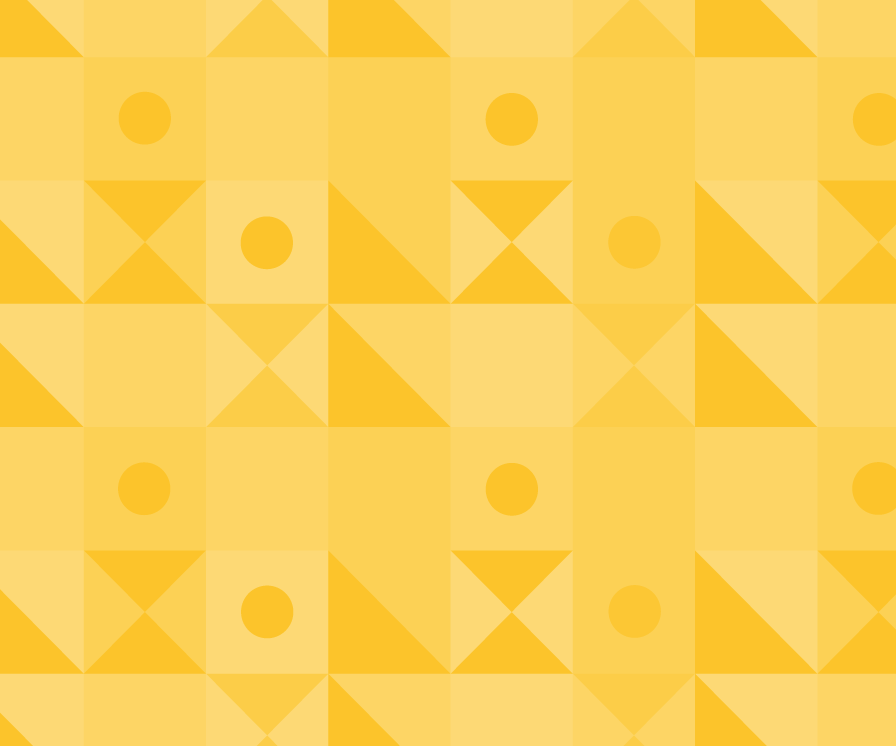
Write a Shadertoy shader that draws this pattern.

```glsl
const vec3 LIGHT = vec3(0.992, 0.851, 0.459);
const vec3 MID = vec3(0.992, 0.835, 0.396);
const vec3 DEEP = vec3(0.988, 0.820, 0.333);
const vec3 DARK = vec3(0.988, 0.770, 0.170);

const int TRIANGLE = 1;
const int HOURGLASS = 2;
const int DISC = 3;
const int SHAPES[9] = int[9](TRIANGLE, 0, HOURGLASS,
                             0, DISC, 0,
                             TRIANGLE, HOURGLASS, DISC);

float hash(vec2 p) {
    return fract(sin(dot(p, vec2(12.9898, 78.233))) * 43758.5453);
}

// Signed distance in cell units, negative inside; p spans -0.5..0.5, y down
float shapeDistance(int shape, vec2 p, vec2 discCentre, float discRadius) {
    if (shape == TRIANGLE) return (p.x - p.y) * 0.7071;
    if (shape == HOURGLASS) return (abs(p.x) - abs(p.y)) * 0.7071;
    if (shape == DISC) return length(p - discCentre) - discRadius;
    return 1.0;
}

// Checkered tones over a tile of six columns by three rows
vec3 groundColour(ivec2 tile) {
    bool oddColumn = tile.x % 2 == 1;
    if (oddColumn) return tile.y == 0 ? MID : DEEP;
    return tile.y == 1 ? MID : LIGHT;
}

vec3 inkColour(int shape, ivec2 tile) {
    float strength = 1.0;
    if (shape == HOURGLASS && tile.y == 0) strength = 0.3;
    if (shape == DISC && tile.x == 5) strength = 0.8;
    return mix(DEEP, DARK, strength);
}

vec3 patternColour(vec2 grid) {
    vec2 cell = floor(grid);
    ivec2 tile = ivec2(mod(cell, vec2(6.0, 3.0)));
    int shape = SHAPES[tile.y * 3 + tile.x % 3];

    // Discs sit very slightly off centre
    vec2 drift = 0.012 * (vec2(hash(cell), hash(cell + 31.7)) - 0.5);
    float d = shapeDistance(shape, grid - cell - 0.5, drift, 0.214);
    return d < 0.0 ? inkColour(shape, tile) : groundColour(tile);
}

// Cell coordinates counted from the upper left, scaled by canvas height
vec2 gridCoord(vec2 position, vec2 pitch, vec2 origin) {
    vec2 p = vec2(position.x, iResolution.y - position.y) / iResolution.y;
    return (p - origin) / pitch;
}

void mainImage(out vec4 fragColor, in vec2 fragCoord) {
    const int SAMPLES = 4;
    vec2 pitch = vec2(0.1639, 0.1653);
    vec2 origin = vec2(-0.0516, -0.0887);

    // Supersampling smooths both shapes and cell borders
    vec3 colour = vec3(0.0);
    for (int j = 0; j < SAMPLES; j++) {
        for (int i = 0; i < SAMPLES; i++) {
            vec2 offset = (vec2(i, j) + 0.5) / float(SAMPLES) - 0.5;
            colour += patternColour(gridCoord(fragCoord + offset, pitch, origin));
        }
    }
    fragColor = vec4(colour / float(SAMPLES * SAMPLES), 1.0);
}
```
